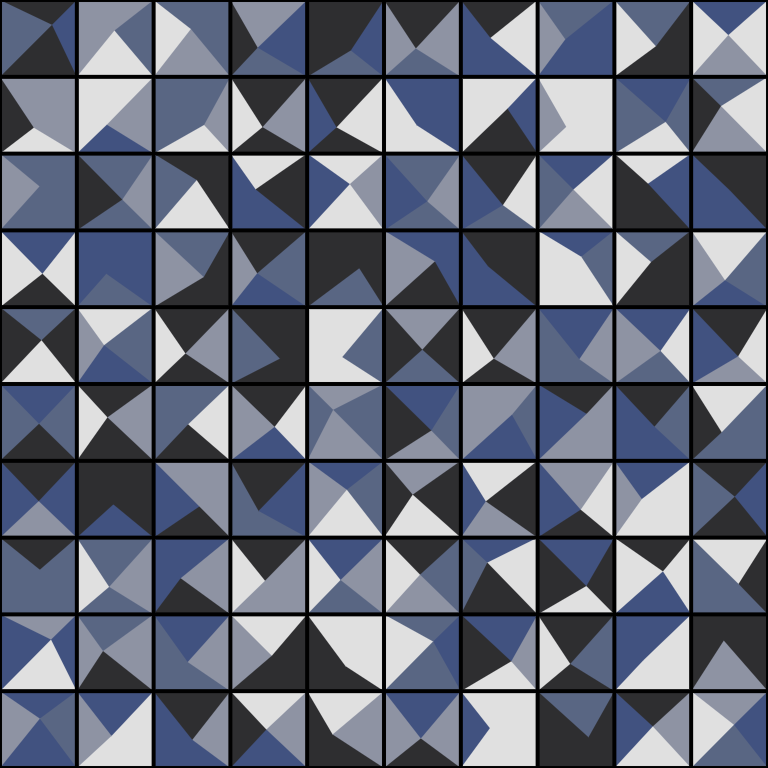
Write a Shadertoy shader that draws this pattern.

```glsl
float hash(ivec2 cell, int salt) {
    uint h = uint(cell.x) * 73856093u ^ uint(cell.y) * 19349663u ^ uint(salt + 7) * 83492791u;
    h = (h ^ (h >> 16)) * 73244475u;
    h = (h ^ (h >> 15)) * 73244475u;
    h ^= h >> 16;
    return float(h & 65535u) / 65536.0;
}

vec3 palette(float t) {
    vec3 colours[5] = vec3[5](
        vec3(0.35, 0.40, 0.515),
        vec3(0.555, 0.575, 0.64),
        vec3(0.255, 0.32, 0.50),
        vec3(0.18, 0.18, 0.19),
        vec3(0.88));
    return colours[int(t * 5.0)];
}

// Corners of the unit square, counterclockwise from the lower left
vec2 corner(int k) {
    return vec2((k + 1) & 2, k & 2) * 0.5;
}

float cross2(vec2 a, vec2 b) {
    return a.x * b.y - a.y * b.x;
}

void mainImage(out vec4 fragColor, in vec2 fragCoord) {
    float pixel = 10.0 / iResolution.y;
    vec2 grid = fragCoord * pixel;
    ivec2 cell = ivec2(floor(grid));
    vec2 p = fract(grid);

    // Four triangles meet at a displaced centre
    vec2 apex = mix(vec2(0.32), vec2(0.68), vec2(hash(cell, 0), hash(cell, 1)));
    vec2 q = p - apex;
    vec3 sum = vec3(0.0);
    float total = 0.0;
    for (int k = 0; k < 4; k++) {
        vec2 from = normalize(corner(k) - apex);
        vec2 to = normalize(corner(k + 1) - apex);
        float inside = min(cross2(from, q), cross2(q, to));
        float weight = smoothstep(-0.7 * pixel, 0.7 * pixel, inside);
        sum += weight * palette(hash(cell, k + 2));
        total += weight;
    }
    vec3 colour = sum / max(total, 0.001);

    // Black grid lines centred on the cell borders
    vec2 border = min(p, 1.0 - p);
    float edge = min(border.x, border.y) - 0.026;
    colour *= smoothstep(-0.6 * pixel, 0.6 * pixel, edge);

    fragColor = vec4(colour, 1.0);
}
```
